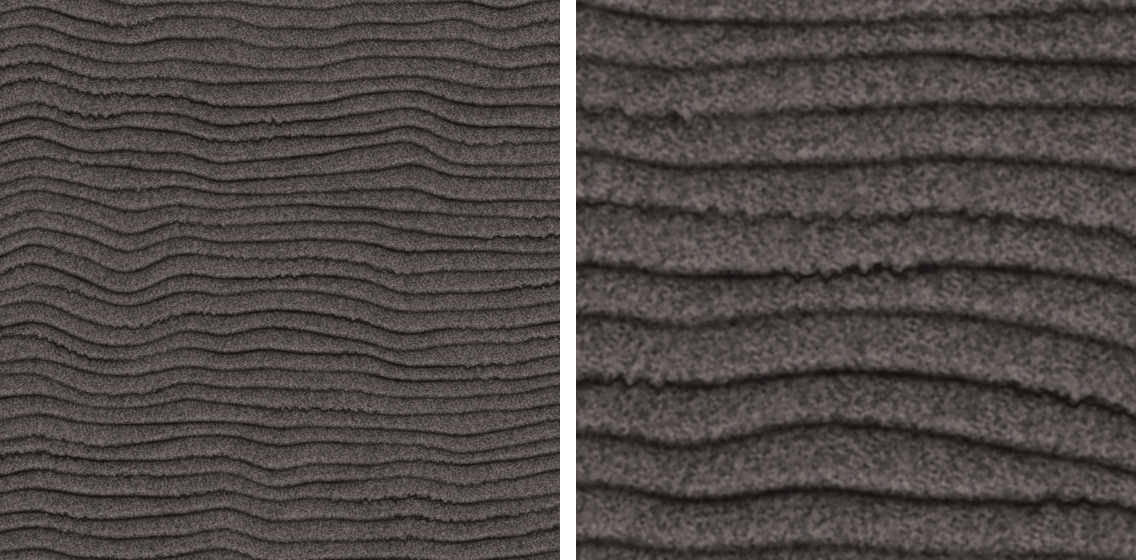
Left: the whole. Right: its middle third, enlarged.
This texture is drawn by a Shadertoy shader. Its source:

```glsl
#define ROWS 30.0
#define WAVE_HEIGHT 0.044
#define ROW_WANDER 0.36
#define CRUMBLE 0.15
#define SHADOW_DEPTH 0.150
#define SHADOW_REACH 0.25
#define CREASE_DEPTH 0.075
#define RIM_LIGHT 0.050
#define MOTTLE 0.030
#define GRAIN 0.28
#define BASE_TONE 0.350
#define STONE_TINT vec3(1.0, 0.925, 0.885)

float hash(vec2 p) {
    return fract(sin(dot(p, vec2(127.1, 311.7))) * 43758.5453);
}

float noise(vec2 p) {
    vec2 cell = floor(p);
    vec2 f = fract(p);
    f = f * f * (3.0 - 2.0 * f);
    float low = mix(hash(cell), hash(cell + vec2(1, 0)), f.x);
    float high = mix(hash(cell + vec2(0, 1)), hash(cell + vec2(1, 1)), f.x);
    return mix(low, high, f.y);
}

float fbm(vec2 p) {
    float sum = 0.0;
    float weight = 0.5;
    for (int i = 0; i < 4; i++) {
        sum += weight * noise(p);
        p = mat2(1.62, 1.22, -1.22, 1.62) * p + 17.3;
        weight *= 0.5;
    }
    return sum / 0.9375;
}

// Broad undulation shared by neighbouring ripples
float undulation(vec2 p) {
    float broad = noise(p * vec2(6.0, 3.0) + 3.7) - 0.5;
    float fine = noise(p * vec2(12.0, 5.0) + 41.2) - 0.5;
    return WAVE_HEIGHT * (broad + 0.45 * fine);
}

// Light change caused by the crease of one row; d is the height above it
float creaseShade(float d, float strength) {
    float below = exp(min(d, 0.0) / SHADOW_REACH);
    float above = exp(-pow(max(d, 0.0) / 0.13, 2.0));
    float shadow = SHADOW_DEPTH * below * above;
    float core = CREASE_DEPTH * exp(-pow((d + 0.01) / 0.085, 2.0));
    float rim = RIM_LIGHT * exp(-pow((d - 0.26) / 0.13, 2.0));
    return strength * (rim - shadow - core);
}

// Strongest shadow and rim among the nearby rows
float ripples(vec2 p) {
    float height = (p.y + undulation(p)) * ROWS;
    float row = floor(height);
    float darkest = 0.0;
    float brightest = 0.0;
    for (int i = -1; i <= 2; i++) {
        float id = row + float(i);
        float wander = noise(vec2(p.x * 6.0, id * 7.0)) - 0.5;
        wander += 0.3 * (noise(vec2(p.x * 15.0, id * 11.0 + 5.0)) - 0.5);
        float worn = smoothstep(0.6, 0.85, noise(vec2(p.x * 8.0, id * 13.0 + 2.0)));
        float chips = noise(vec2(p.x * 170.0, id * 5.0 + 9.0)) - 0.5;
        chips += noise(p * 230.0 + id) - 0.5;
        float edge = id + ROW_WANDER * wander + CRUMBLE * (0.1 + worn) * chips;
        float strength = mix(0.65, 1.15, noise(vec2(p.x * 7.0, id * 19.0 + 1.0)));
        float shade = creaseShade(height - edge, strength);
        darkest = min(darkest, shade);
        brightest = max(brightest, shade);
    }
    return darkest + brightest;
}

void mainImage(out vec4 fragColor, in vec2 fragCoord) {
    vec2 p = fragCoord / iResolution.y;

    // Relief
    float tone = BASE_TONE + ripples(p);

    // Cloudy wear, stretched along the ripples
    tone += MOTTLE * (fbm(p * vec2(9.0, 14.0) + 8.0) - 0.5);
    tone += 2.5 * MOTTLE * (fbm(p * vec2(70.0, 90.0) + 23.0) - 0.5);

    // Sandy grain on two differently turned grids, softer inside the shadows
    vec2 turnA = mat2(0.92, 0.39, -0.39, 0.92) * p;
    vec2 turnB = mat2(0.77, -0.64, 0.64, 0.77) * p;
    float grain = 0.60 * (noise(turnA * 470.0 + 11.0) - 0.5);
    grain += 0.50 * (noise(turnB * 340.0 + 631.0) - 0.5);
    tone += GRAIN * grain * smoothstep(0.0, 0.34, tone);

    fragColor = vec4(max(tone, 0.06) * STONE_TINT, 1.0);
}
```
